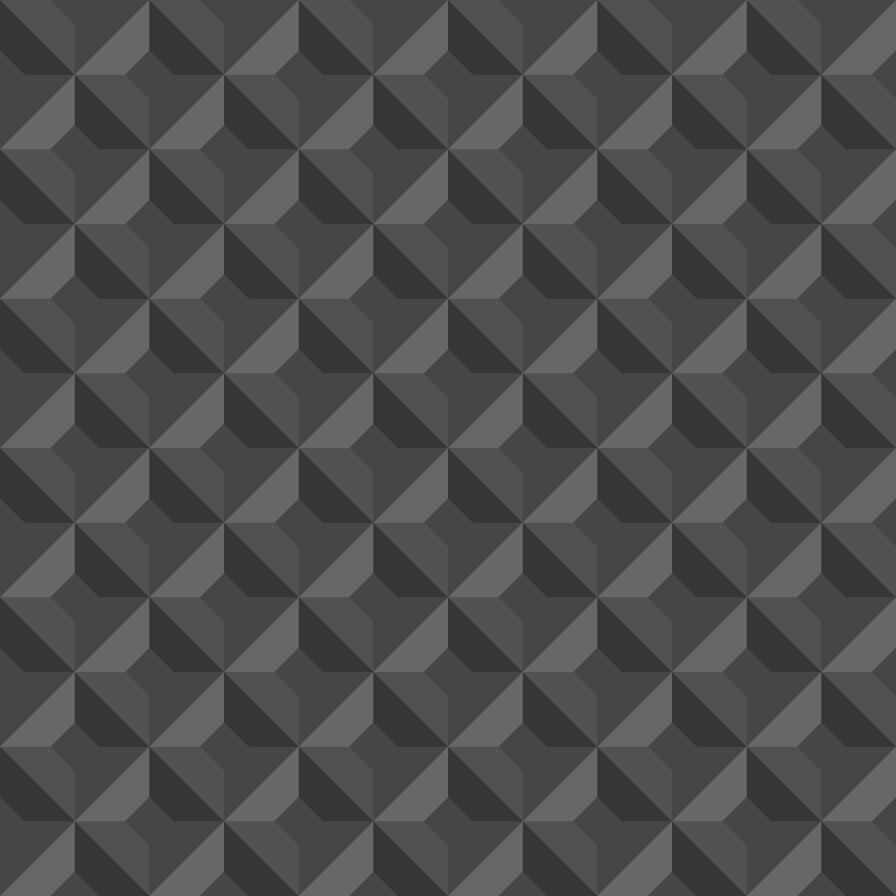
Reproduce this pattern procedurally as a WebGL 2 fragment shader.

```glsl
#version 300 es
precision highp float;
// Grey faceted pyramids: a checkerboard of folded cells with clipped corners.

uniform vec2 u_resolution;
out vec4 fragColor;

const float REPEATS = 6.0;         // each repeat is two cells wide and high
const float CORNER = 0.325;        // clipped corner leg, in cells
const int SAMPLES = 4;             // antialiasing samples per axis

const vec3 BASE = vec3(0.273);
const vec3 SOFT = vec3(0.318);
const vec3 LIGHT = vec3(0.405);
const vec3 DARK = vec3(0.210);

// Falling diagonal: dark facet below, soft facet above, both corners clipped.
vec3 fallingCell(vec2 p, float corner) {
    float across = p.x + p.y;
    if (abs(across - 1.0) > 1.0 - corner) return BASE;
    return across < 1.0 ? DARK : SOFT;
}

// Rising diagonal: light facet below with its corner clipped.
vec3 risingCell(vec2 p, float corner) {
    float across = p.x - p.y;
    return across > 0.0 && across < 1.0 - corner ? LIGHT : BASE;
}

// Alternate both cells; the even cell count makes the edges wrap.
vec3 facets(vec2 uv, float repeats, float corner) {
    vec2 grid = uv * repeats * 2.0;
    vec2 cell = floor(grid);
    vec2 local = fract(grid);
    bool falling = mod(cell.x + cell.y, 2.0) > 0.5;
    return falling ? fallingCell(local, corner) : risingCell(local, corner);
}

void main() {
    // Average a small sample grid to smooth every edge.
    vec3 color = vec3(0.0);
    for (int y = 0; y < SAMPLES; y++) {
        for (int x = 0; x < SAMPLES; x++) {
            vec2 offset = (vec2(x, y) + 0.5) / float(SAMPLES) - 0.5;
            vec2 uv = (gl_FragCoord.xy + offset) / u_resolution;
            color += facets(uv, REPEATS, CORNER);
        }
    }
    fragColor = vec4(color / float(SAMPLES * SAMPLES), 1.0);
}
```
